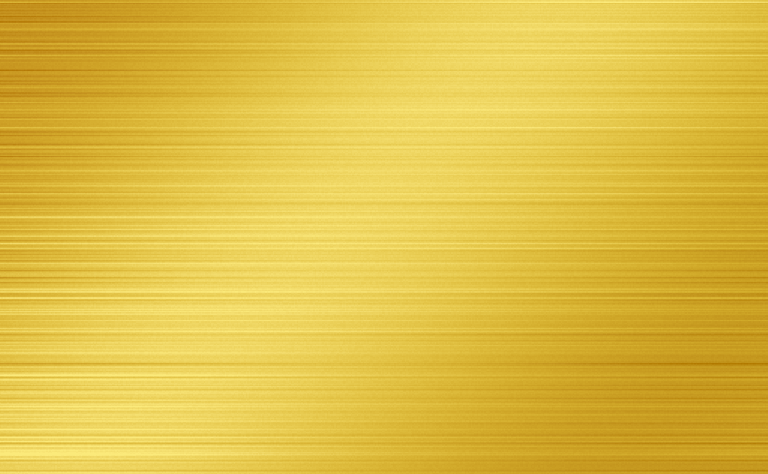
Reproduce this texture procedurally as a Shadertoy shader.

```glsl
float hash(vec2 p) {
    vec3 q = fract(p.xyx * vec3(0.1031, 0.1030, 0.0973));
    q += dot(q, q.yzx + 33.33);
    return fract((q.x + q.y) * q.z);
}

// One layer of horizontal scratches: a jittered line in every row cell
float scratches(vec2 uv, float rows, float seed) {
    float y = uv.y * rows, row = floor(y), sum = 0.0;
    float pixel = rows / iResolution.y;
    for (float k = -1.0; k <= 1.0; k++) {
        vec2 id = vec2(row + k + 7.0, seed * 17.0);
        float center = row + k + 0.2 + 0.6 * hash(id);
        float width = max(mix(0.15, 0.4, hash(id + 31.0)), 0.45 * pixel);
        float tone = 2.0 * hash(id + 157.0) - 1.0;
        float phase = 6.28 * hash(id + 283.0);
        float fade = 0.75 + 0.25 * sin(uv.x * (3.0 + phase) + phase);
        float d = (y - center) / width;
        sum += tone * fade * exp(-d * d);
    }
    return sum;
}

vec3 goldRamp(float t) {
    vec3 gold = mix(vec3(0.77, 0.58, 0.12), vec3(0.95, 0.86, 0.42), t);
    gold.b -= 0.2 * max(t * (1.0 - t), 0.0);
    return gold;
}

void mainImage(out vec4 fragColor, in vec2 fragCoord) {
    vec2 uv = fragCoord / iResolution.xy;

    // Diagonal sheen, bright from lower left to upper right
    float offset = uv.x - 0.1 - 0.62 * uv.y;
    float light = 0.94 - 0.9 * smoothstep(0.0, 0.73, abs(offset));

    // Brushed lines, strongest toward the sides
    float brushed = 0.15 * scratches(uv, 45.0, 1.0)
                  + 0.75 * scratches(uv, 110.0, 2.0)
                  + 1.25 * scratches(uv, 165.0, 3.0);
    float side = abs(2.0 * uv.x - 1.0);
    float strength = 0.17 + mix(0.28, 0.14, uv.x) * pow(side, 1.5);
    light += strength * brushed;

    // Faint grain
    float grain = hash(floor(uv * vec2(512.0, 316.0))) - 0.5;
    light += 0.08 * grain;

    // Warmer on the left, more olive on the right
    vec3 gold = goldRamp(clamp(light, -0.5, 1.2));
    gold.g += 0.025 * (uv.x - 0.4) * (1.0 - clamp(light, 0.0, 1.0));
    fragColor = vec4(gold, 1.0);
}
```
